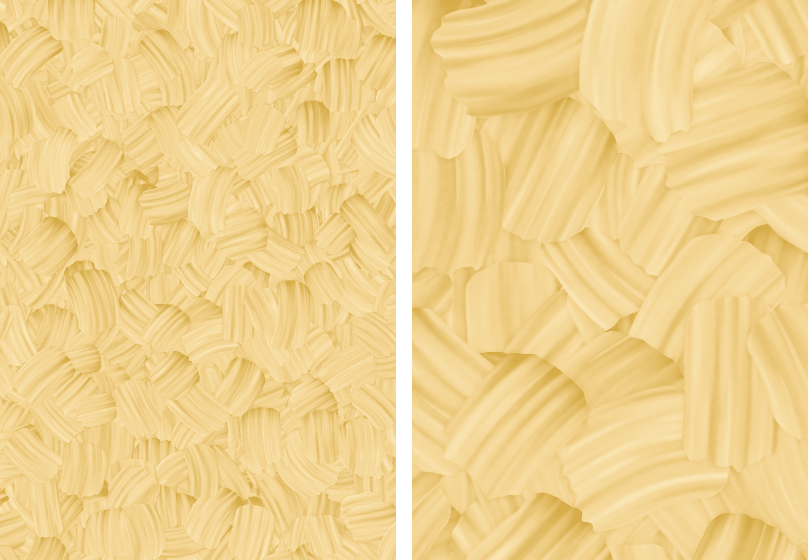
Left: the whole. Right: its middle third, enlarged.
A WebGL 2 fragment shader for this texture:

```glsl
#version 300 es
precision highp float;
// Overlapping dabs of thick cream-yellow paint with bristle grooves and golden ends.

uniform vec2 u_resolution;
out vec4 fragColor;

// Colours, from deep groove to lit ridge
const vec3 DEEP  = vec3(0.845, 0.680, 0.290);
const vec3 CREAM = vec3(0.951, 0.828, 0.562);
const vec3 LIGHT = vec3(0.985, 0.915, 0.735);

// Lengths are fractions of the canvas width
const int   LAYERS       = 6;
const float CELL         = 0.13;
const float DAB_SHARE    = 0.75;
const vec2  HALF_LENGTH  = vec2(0.055, 0.092);
const vec2  HALF_WIDTH   = vec2(0.038, 0.064);
const vec2  ANGLE_RANGE  = vec2(0.15, 2.50);
const float BEND         = 3.0;
const float CORNER       = 0.012;
const float RAGGED       = 0.012;
const float GROOVES      = 115.0;
const float FINE_GROOVES = 250.0;
const float GROOVE_DEPTH = 0.85;
const float FINE_DEPTH   = 0.50;
const float END_SHARE    = 0.42;
const float END_FADE     = 0.021;
const float END_DEPTH    = 1.25;

vec3 hash3(vec3 p) {
    p = fract(p * vec3(0.1031, 0.1030, 0.0973));
    p += dot(p, p.yxz + 33.33);
    return fract((p.xxy + p.yxx) * p.zyx);
}

float noise(vec2 p) {
    vec2 i = floor(p), f = fract(p);
    f = f * f * (3.0 - 2.0 * f);
    float a = hash3(vec3(i, 7.0)).x;
    float b = hash3(vec3(i + vec2(1, 0), 7.0)).x;
    float c = hash3(vec3(i + vec2(0, 1), 7.0)).x;
    float d = hash3(vec3(i + vec2(1, 1), 7.0)).x;
    return mix(mix(a, b, f.x), mix(c, d, f.x), f.y);
}

// Signed tone of the bristle marks; x runs along the stroke
float bristles(vec2 q, float seed) {
    q.y += 0.003 * (noise(q * 22.0 + seed) - 0.5);
    float coarse = noise(vec2(q.x * 7.0, q.y * GROOVES) + seed);
    float fine = noise(vec2(q.x * 18.0, q.y * FINE_GROOVES) + seed * 1.7);
    float glint = smoothstep(0.76, 0.95, noise(vec2(q.x * 14.0, q.y * 165.0) + seed * 2.3));
    return GROOVE_DEPTH * (coarse - 0.5) + FINE_DEPTH * (fine - 0.5) + 0.35 * glint;
}

// Paints one dab over the tone already laid down
float paintDab(float tone, vec2 offset, vec3 id, float aa) {
    if (dot(offset, offset) > CELL * CELL) return tone;
    vec3 shape = hash3(id + 17.0);
    vec3 look = hash3(id + 41.0);
    float seed = 40.0 * look.z + 10.0;

    // Local frame, bent along the stroke
    float angle = mix(ANGLE_RANGE.x, ANGLE_RANGE.y, shape.x);
    vec2 axis = vec2(cos(angle), sin(angle));
    vec2 q = vec2(dot(offset, axis), dot(offset, vec2(-axis.y, axis.x)));
    q.y += BEND * (2.0 * look.y - 1.0) * q.x * q.x;
    float halfLength = mix(HALF_LENGTH.x, HALF_LENGTH.y, shape.y);
    float halfWidth = mix(HALF_WIDTH.x, HALF_WIDTH.y, shape.z);

    // Rounded box with a bulging front and a ragged tail
    float fray = RAGGED * noise(vec2(q.y * 140.0, 3.0) + seed);
    fray *= q.x > 0.0 ? 0.25 : 1.0;
    float endDist = abs(q.x) - halfLength + 0.35 * q.y * q.y / halfWidth + fray;
    float sideDist = abs(q.y) - halfWidth + 0.004 * noise(vec2(q.x * 45.0, seed));
    vec2 corner = vec2(endDist, sideDist) + CORNER;
    float dist = length(max(corner, 0.0)) + min(max(corner.x, corner.y), 0.0) - CORNER;
    if (dist > 0.007) return tone;

    // Bristles, golden front end, pale tail and raised rim
    float marks = bristles(q, seed);
    float paint = marks + 0.26 * (look.y - 0.5) + 0.02;
    float fade = exp(min(endDist, 0.0) / END_FADE);
    float loaded = step(look.x, END_SHARE) * mix(0.5, 1.0, look.x / END_SHARE);
    float front = smoothstep(-0.01, 0.01, q.x);
    paint -= END_DEPTH * loaded * front * fade * (0.85 - 0.7 * marks);
    paint += 0.14 * (1.0 - front) * fade;
    float rim = exp(-pow((dist + 0.0025) / 0.0022, 2.0));
    paint += 0.22 * rim * sign(q.y) * step(endDist, sideDist);

    // Thin contact shadow below the covering paint
    tone -= 0.16 * smoothstep(0.007, 0.0, dist);
    return mix(tone, paint, smoothstep(aa, -aa, dist));
}

void main() {
    vec2 p = gl_FragCoord.xy / u_resolution.x;
    float aa = 0.75 / u_resolution.x;
    float tone = bristles(p.yx, 5.0);

    // Each layer scatters dabs on its own turned grid
    for (int k = 0; k < LAYERS; k++) {
        float layer = float(k);
        float turn = 2.4 * layer + 0.6;
        mat2 grid = mat2(cos(turn), sin(turn), -sin(turn), cos(turn));
        vec2 g = grid * p / CELL + 3.7 * layer;
        for (int j = -1; j <= 1; j++)
        for (int i = -1; i <= 1; i++) {
            vec2 cell = floor(g) + vec2(i, j);
            vec3 id = vec3(cell, layer * 5.0 + 2.0);
            vec3 place = hash3(id);
            if (place.z > DAB_SHARE) continue;
            vec2 offset = transpose(grid) * (g - cell - place.xy) * CELL;
            tone = paintDab(tone, offset, id, aa);
        }
    }

    // Fine grain, then tone to colour
    tone += 0.10 * (noise(p * 240.0) - 0.5);
    vec3 colour = mix(CREAM, LIGHT, clamp(tone, 0.0, 1.0));
    colour = mix(colour, DEEP, clamp(-tone, 0.0, 1.0));
    fragColor = vec4(colour, 1.0);
}
```
